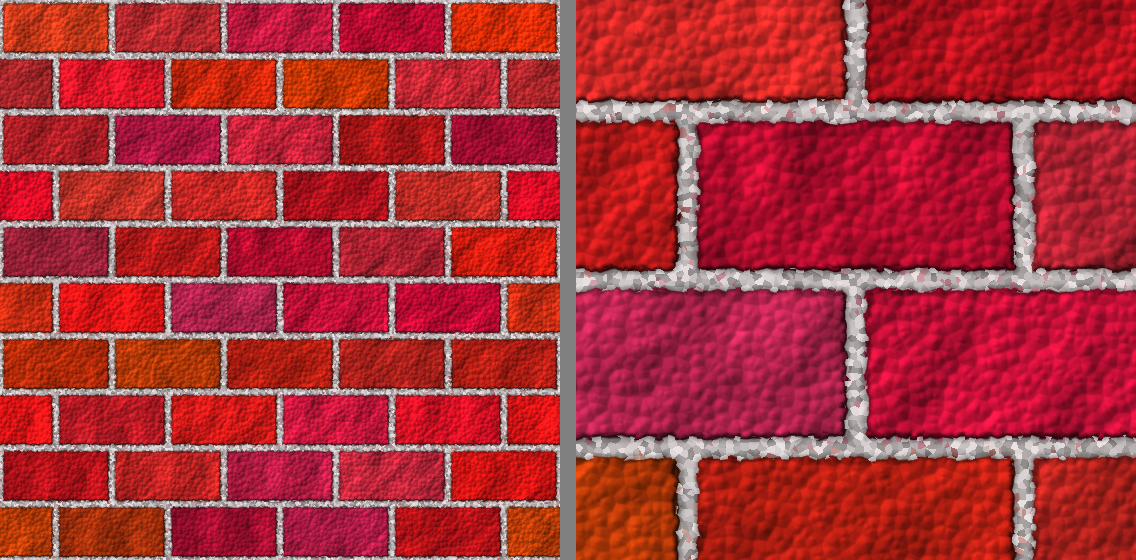
Left: the whole. Right: its middle third, enlarged.
A WebGL 1 fragment shader for this texture:

```glsl
precision highp float;
uniform vec2 u_resolution;

#define COLUMNS 5.0
#define ROWS 10.0
#define MORTAR_WIDTH 0.0122
#define CORNER 0.003
#define ROUGHNESS 0.0045
#define GRAIN 130.0
#define GRIT 250.0
#define RELIEF 0.75
#define STREAKS 0.24
#define RIM_WIDTH 0.0042

float hash(vec2 p) {
  return fract(sin(dot(p, vec2(127.1, 311.7))) * 43758.5);
}

// Tiling cellular noise: x = distance to nearest site, y = random value of it
vec2 cells(vec2 uv, float count) {
  vec2 p = uv * count;
  vec2 nearest = vec2(9.0, 0.0);
  for (int j = -1; j <= 1; j++) {
    for (int i = -1; i <= 1; i++) {
      vec2 cell = floor(p) + vec2(float(i), float(j));
      vec2 id = mod(cell, count);
      vec2 site = cell + vec2(hash(id), hash(id + 17.3));
      float d = distance(p, site);
      if (d < nearest.x) nearest = vec2(d, hash(id + 41.9));
    }
  }
  return nearest;
}

float surfaceHeight(vec2 uv) {
  return -cells(uv, GRAIN).x - 0.9 * cells(uv, GRAIN * 0.5).x;
}

// Slanted streaks from warped, layered sines, roughly -1 to 1
float streaks(vec2 p, float seed) {
  p = vec2(p.x - 0.45 * p.y, p.y) * vec2(62.0, 34.0) + seed * 50.0;
  float sum = 0.0;
  float amplitude = 0.6;
  for (int i = 0; i < 4; i++) {
    p += 0.7 * sin(p.yx * 1.3 + seed * 9.0);
    sum += amplitude * sin(p.x) * cos(p.y * 0.8);
    p = mat2(1.7, 0.7, -0.7, 1.7) * p;
    amplitude *= 0.6;
  }
  return sum;
}

// Base red of one brick, leaning to orange, crimson or a faded tone
vec3 brickColor(vec2 id) {
  float hue = hash(id + 3.1) * 2.0 - 1.0;
  float orange = max(hue, 0.0);
  float crimson = max(-hue, 0.0);
  float faded = pow(hash(id + 8.7), 2.0);
  vec3 color = vec3(mix(0.60, 0.85, hash(id + 5.3)), 0.065, 0.07);
  color += orange * orange * vec3(0.0, 0.15, -0.07);
  color += crimson * vec3(-0.02, -0.03, 0.13);
  return color + faded * vec3(-0.07, 0.10, 0.09);
}

void main() {
  vec2 uv = gl_FragCoord.xy / u_resolution;
  float pixel = 1.0 / min(u_resolution.x, u_resolution.y);

  // Running bond layout
  vec2 grid = uv * vec2(COLUMNS, ROWS);
  float row = floor(grid.y);
  grid.x += 0.5 * (1.0 - mod(row, 2.0));
  vec2 id = vec2(mod(floor(grid.x), COLUMNS), mod(row, ROWS));
  vec2 size = 1.0 / vec2(COLUMNS, ROWS);
  vec2 local = (fract(grid) - 0.5) * size;

  // Rounded brick outline with a ragged edge
  vec2 grit = cells(uv, GRIT);
  vec2 chips = cells(uv, GRAIN);
  vec2 outside = abs(local) - 0.5 * (size - MORTAR_WIDTH) + CORNER;
  float edge = length(max(outside, 0.0)) + min(max(outside.x, outside.y), 0.0) - CORNER;
  edge += (0.6 * chips.x + 0.4 * grit.y - 0.5) * ROUGHNESS;
  float brickMask = smoothstep(pixel, -pixel, edge);

  // Brick face: streaks and relief lit from the upper left
  float slope = surfaceHeight(uv) - surfaceHeight(uv + vec2(-0.0014, 0.0014));
  float light = 1.0 + STREAKS * streaks(local, hash(id + 12.5)) + RELIEF * slope;
  vec3 base = brickColor(id);
  vec3 brick = base * clamp(light, 0.4, 1.5);
  brick += 0.05 * max(light - 1.1, 0.0);

  // Dark rim, deeper along the right and lower sides
  float side = outside.x > outside.y ? sign(local.x) : -sign(local.y);
  float rim = smoothstep(-RIM_WIDTH, 0.0, edge);
  brick *= 1.0 - rim * mix(0.38, 0.75, 0.5 + 0.5 * side);

  // Gritty mortar with red dust, shaded next to the bricks
  vec3 mortar = vec3(0.70, 0.675, 0.675) * mix(0.78, 1.28, grit.y);
  mortar *= mix(0.76, 1.04, smoothstep(0.0, 0.004, edge));
  float dust = step(0.92, hash(vec2(grit.y, chips.y) * 91.0));
  mortar = mix(mortar, base, 0.32 * dust);

  gl_FragColor = vec4(clamp(mix(mortar, brick, brickMask), 0.0, 1.0), 1.0);
}
```
